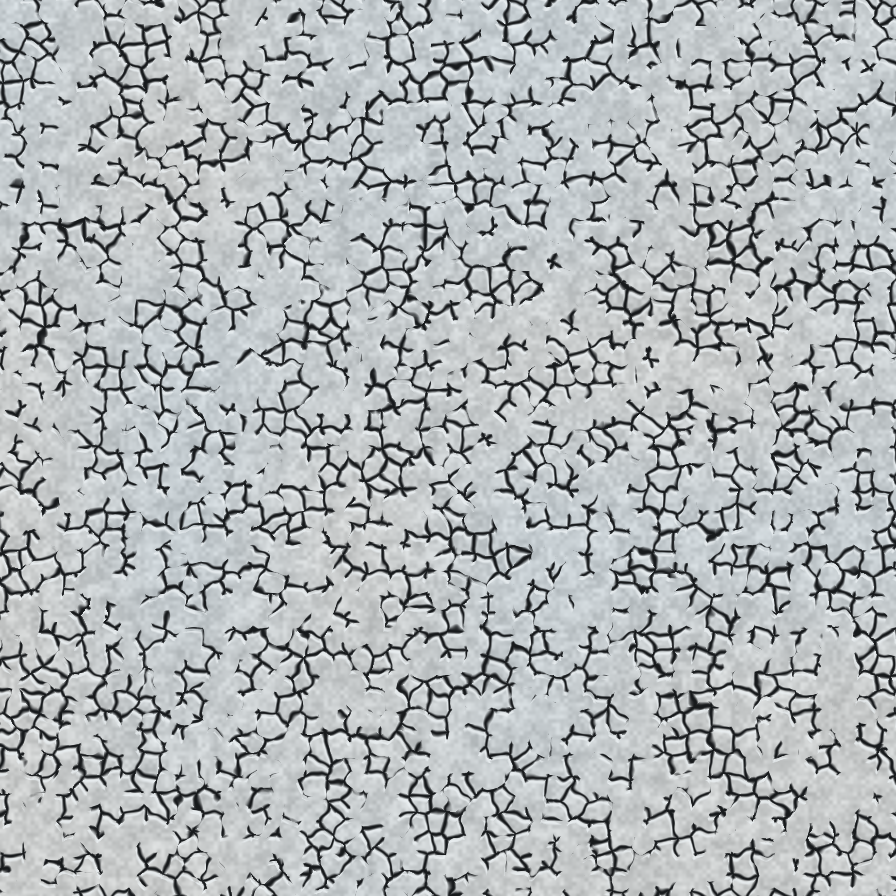
Reproduce this texture procedurally as a WebGL 1 fragment shader.

```glsl
precision highp float;

uniform vec2 u_resolution;

const float CELLS = 44.0;
const vec3 CRACK_COLOR = vec3(0.09, 0.10, 0.11);
const vec3 FACE_COLOR = vec3(0.775, 0.795, 0.803);
const vec3 RIM_COLOR = vec3(0.92, 0.94, 0.95);

float hash(vec2 p) {
  vec3 q = fract(p.xyx * vec3(0.1031, 0.1030, 0.0973));
  q += dot(q, q.yzx + 33.33);
  return fract((q.x + q.y) * q.z);
}

vec2 hash2(vec2 p) {
  return vec2(hash(p), hash(p + 71.7));
}

float noise(vec2 p) {
  vec2 cell = floor(p);
  vec2 f = fract(p);
  f = f * f * (3.0 - 2.0 * f);
  float low = mix(hash(cell), hash(cell + vec2(1.0, 0.0)), f.x);
  float high = mix(hash(cell + vec2(0.0, 1.0)), hash(cell + 1.0), f.x);
  return mix(low, high, f.y);
}

vec2 warp(vec2 p, float frequency, float amount) {
  vec2 q = p * frequency;
  return p + amount * (vec2(noise(q + 13.1), noise(q + 47.9)) - 0.5);
}

// x: distance to the nearest cell border, y: distance measure to a junction
vec2 cellBorder(vec2 p) {
  vec2 base = floor(p);
  vec2 nearest = vec2(0.0);
  vec2 second = vec2(0.0);
  float d1 = 9.0;
  float d2 = 9.0;
  float d3 = 9.0;
  for (int y = -1; y <= 1; y++) {
    for (int x = -1; x <= 1; x++) {
      vec2 id = base + vec2(float(x), float(y));
      vec2 toSeed = id + 0.1 + 0.8 * hash2(id) - p;
      float d = length(toSeed);
      if (d < d1) {
        d3 = d2;
        d2 = d1;
        d1 = d;
        second = nearest;
        nearest = toSeed;
      } else if (d < d2) {
        d3 = d2;
        d2 = d;
        second = toSeed;
      } else {
        d3 = min(d3, d);
      }
    }
  }
  float border = dot(0.5 * (nearest + second), normalize(second - nearest));
  return vec2(border, d3 - d1);
}

// Broken borders that taper out between junctions
float crack(vec2 p, float halfWidth, float softness) {
  vec2 border = cellBorder(warp(p, 2.1, 0.32));
  float presence = noise(p * 1.25 + 5.0) + 0.35 * (0.3 - border.y);
  float keep = smoothstep(0.36, 0.56, presence);
  float width = mix(-softness, halfWidth, keep);
  width += 0.035 * keep * (noise(p * 1.7 + 90.0) - 0.5);
  return 1.0 - smoothstep(width - softness, width + softness, border.x);
}

void main() {
  vec2 uv = gl_FragCoord.xy / u_resolution.y;
  vec2 p = uv * CELLS;

  // Crack depth here and toward the light gives the lit lower rim
  float depth = crack(p, 0.085, 0.075);
  float shifted = crack(p + vec2(0.07, 0.19), 0.085, 0.09);
  float rim = max(shifted - depth, 0.0);

  // Mottled, faintly tinted faces
  float mottle = noise(p * 1.6 + 30.0) - 0.5;
  float grain = noise(p * 5.0 + 60.0) - 0.5;
  float tint = noise(uv * 5.0 + 8.0) - 0.5;
  vec3 color = FACE_COLOR + 0.09 * mottle + 0.11 * grain;
  color += tint * vec3(-0.025, 0.0, 0.02);

  color = mix(color, RIM_COLOR, 0.85 * rim);
  color = mix(color, CRACK_COLOR, depth);
  gl_FragColor = vec4(color, 1.0);
}
```
